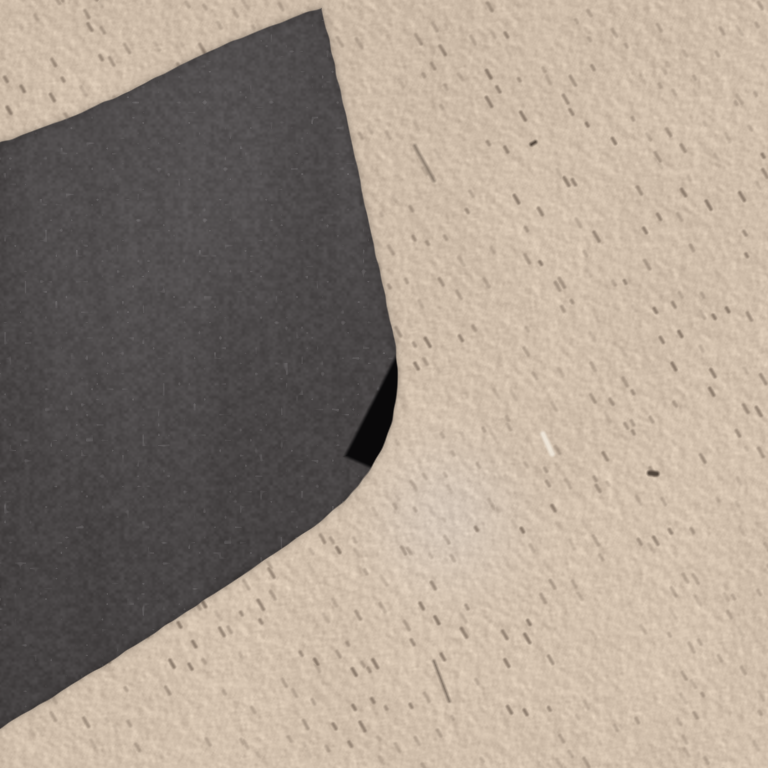
Write a WebGL 2 fragment shader that draws this texture.

```glsl
#version 300 es
precision highp float;
// A dark rough sheet with a rounded corner lying on sunlit, grainy sand.
// The sheet is a smooth intersection of three edge curves; the sand is
// value noise shaded as relief, with scattered pits and a few marks.

uniform vec2 u_resolution;
out vec4 outColor;

const vec3 SAND_SHADE = vec3(0.70, 0.63, 0.56);
const vec3 SAND_LIGHT = vec3(0.90, 0.83, 0.75);
const vec3 PIT_COLOR = vec3(0.42, 0.36, 0.31);
const vec3 CHIP_COLOR = vec3(0.95, 0.92, 0.87);
const vec3 SHEET_DARK = vec3(0.235, 0.222, 0.222);
const vec3 SHEET_LIGHT = vec3(0.36, 0.347, 0.35);
const vec3 SHADOW_COLOR = vec3(0.035, 0.033, 0.037);

const float GRAIN_SCALE = 105.0;
const float RELIEF_GAIN = 0.75;
const float PIT_SCALE = 38.0;
const float SPECK_SCALE = 300.0;
const float CORNER_ROUND = 0.16;
const vec2 LIGHT_STEP = vec2(0.0038, 0.0028);

float hash(vec2 p) {
  return fract(sin(dot(p, vec2(127.1, 311.7))) * 43758.5453);
}

float noise(vec2 p) {
  vec2 i = floor(p), f = fract(p);
  f = f * f * (3.0 - 2.0 * f);
  return mix(mix(hash(i), hash(i + vec2(1, 0)), f.x),
             mix(hash(i + vec2(0, 1)), hash(i + vec2(1, 1)), f.x), f.y);
}

float fbm(vec2 p) {
  float sum = 0.0, amp = 0.5;
  for (int i = 0; i < 3; i++) {
    sum += amp * noise(p);
    p = mat2(1.6, 1.2, -1.2, 1.6) * p + 17.3;
    amp *= 0.55;
  }
  return sum;
}

float smoothMax(float a, float b, float k) {
  float h = max(k - abs(a - b), 0.0) / k;
  return max(a, b) + h * h * k * 0.25;
}

float capsule(vec2 p, vec2 a, vec2 b, float radius) {
  vec2 ab = b - a;
  float t = clamp(dot(p - a, ab) / dot(ab, ab), 0.0, 1.0);
  return length(p - a - ab * t) - radius;
}

// Signed distance to the sheet, negative inside.
float sheetDistance(vec2 p) {
  float top = (p.y - 0.814 - 0.42 * p.x + 0.005 * sin(15.0 * p.x)) * 0.92;
  float right = (p.x - 0.419 - 0.219 * (0.99 - p.y)) * 0.977;
  float bottom = (0.052 + 0.59 * p.x + 0.13 * p.x * p.x - p.y) * 0.86;
  return max(top, smoothMax(right, bottom, CORNER_ROUND));
}

// Dark elongated pits, one possible per cell of a jittered grid.
float pits(vec2 p, float px) {
  vec2 q = p * PIT_SCALE, cell = floor(q);
  float cover = 0.0;
  for (int j = -1; j <= 1; j++)
    for (int i = -1; i <= 1; i++) {
      vec2 id = cell + vec2(i, j);
      vec2 center = id + vec2(hash(id + 3.1), hash(id + 8.7));
      vec2 reach = vec2(-0.10, 0.17) * (0.3 + hash(id + 5.3));
      float d = capsule(q, center - reach, center + reach, 0.035);
      float strength = smoothstep(0.35, 1.0, hash(id));
      cover = max(cover, strength * (1.0 - smoothstep(-0.03, 0.08 + px * PIT_SCALE, d)));
    }
  return cover;
}

float markMask(vec2 p, vec2 a, vec2 b, float radius, float px) {
  return 1.0 - smoothstep(-px, 0.0025 + px, capsule(p, a, b, radius));
}

vec3 sandColor(vec2 p, float px) {
  float relief = fbm(p * GRAIN_SCALE) - fbm((p + LIGHT_STEP) * GRAIN_SCALE);
  float patches = fbm(p * 7.0) - 0.45;
  float tone = 0.61 + RELIEF_GAIN * relief + 0.22 * patches;
  tone += 0.22 * (noise(p * 210.0) - 0.5) - 0.08 * smoothstep(0.5, 1.0, p.y);
  vec3 color = mix(SAND_SHADE, SAND_LIGHT, clamp(tone, -0.5, 1.15));
  // Cool, pale area below the corner.
  float pale = exp(-dot(p - vec2(0.58, 0.33), p - vec2(0.58, 0.33)) * 130.0);
  color += pale * vec3(0.0, 0.012, 0.03);
  float rough = 0.3 + 0.35 * smoothstep(0.3, 0.65, noise(p * 9.0));
  color = mix(color, PIT_COLOR, pits(p, px) * rough);
  // Larger pebbles, a crack and a pale chip.
  float dark = markMask(p, vec2(0.846, 0.384), vec2(0.855, 0.383), 0.002, px);
  dark = max(dark, markMask(p, vec2(0.692, 0.812), vec2(0.697, 0.815), 0.001, px));
  dark = max(dark, 0.6 * markMask(p, vec2(0.565, 0.139), vec2(0.585, 0.087), 0.0005, px));
  dark = max(dark, 0.5 * markMask(p, vec2(0.54, 0.81), vec2(0.565, 0.765), 0.001, px));
  color = mix(color, PIT_COLOR * 0.75, dark);
  float chip = markMask(p, vec2(0.707, 0.435), vec2(0.719, 0.409), 0.002, px);
  return mix(color, CHIP_COLOR, chip * 0.85);
}

vec3 sheetColor(vec2 p, float dist, float px) {
  vec2 toSheen = (p - vec2(0.20, 0.70)) / vec2(0.27, 0.30);
  float tone = 0.29 + 0.38 * exp(-dot(toSheen, toSheen));
  tone += 0.22 * smoothstep(0.5, 0.95, p.y) * smoothstep(0.0, 0.3, p.x);
  tone += 0.20 * (noise(vec2(p.x * 24.0, p.y * 4.0)) - 0.5);
  tone += 0.38 * (noise(p * 170.0) - 0.5) + 0.25 * (noise(p * SPECK_SCALE) - 0.5);
  tone += 0.65 * smoothstep(0.86, 1.0, noise(p * 150.0 + 40.0));
  tone -= 0.22 * smoothstep(-0.012, 0.0, dist);
  vec3 color = mix(SHEET_DARK, SHEET_LIGHT, tone);
  // Black wedge tucked inside the rounded corner.
  vec2 q = p - vec2(0.449, 0.406);
  float inside = min(dot(q, vec2(0.890, -0.455)), dot(q, vec2(0.400, 0.916)));
  return mix(color, SHADOW_COLOR, smoothstep(-0.002 - px, 0.002 + px, inside));
}

void main() {
  vec2 p = gl_FragCoord.xy / u_resolution;
  float px = 1.0 / min(u_resolution.x, u_resolution.y);
  float dist = sheetDistance(p) + 0.002 * (noise(p * 60.0) - 0.5);
  vec3 sand = sandColor(p, px) * (1.0 - 0.18 * exp(-max(dist, 0.0) * 280.0));
  float cover = 1.0 - smoothstep(-px, px, dist);
  outColor = vec4(mix(sand, sheetColor(p, dist, px), cover), 1.0);
}
```
